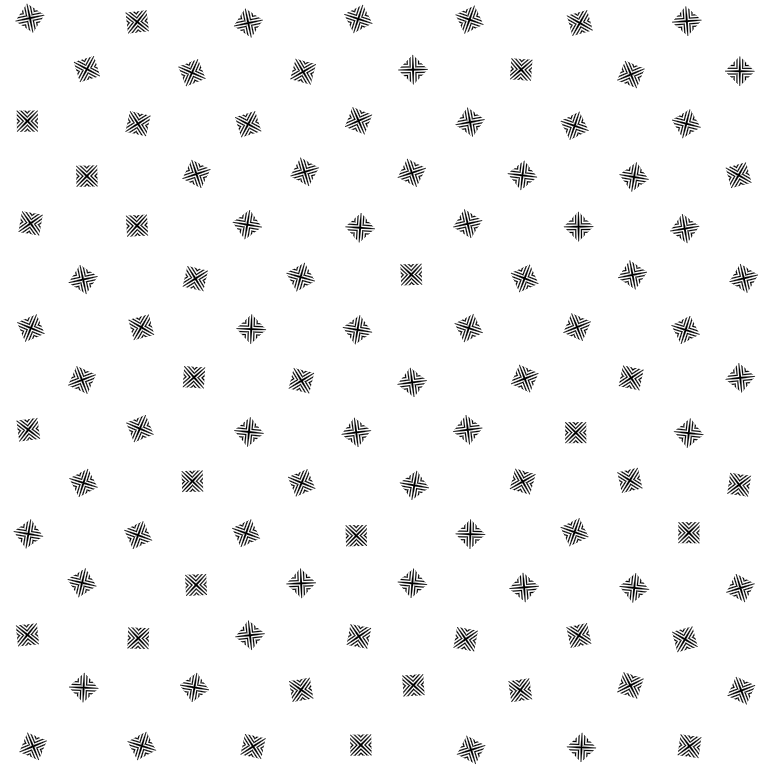
This pattern is drawn by a Shadertoy shader. Its source:

```glsl
// Staggered rows of small black four-fold stars on white.
// Each star is a tapered cross with nested chevrons cut to a diamond,
// turned by a random angle and nudged slightly off its lattice point.

const vec2  SPACING      = vec2(0.1426, 0.06686); // star pitch across, row pitch down
const vec2  FIRST_STAR   = vec2(0.0384, 0.0267);  // measured from the top left
const float LAST_ROW     = 14.0;
const vec2  LAST_SHIFT   = vec2(0.0046, 0.0104);  // extra offset of the bottom row
const float JITTER       = 0.0036;                // largest nudge along each axis
const float STAR_REACH   = 0.0192;                // centre to arm tip
const float LINE_PITCH   = 0.0037;                // gap between parallel strokes
const float CHEVRONS     = 2.0;                   // nested chevrons per quadrant
const float LINE_HALF    = 0.00078;               // chevron half width
const float ARM_HALF     = 0.0014;                // arm half width at the centre
const float TIP_HALF     = 0.0005;                // arm half width at the tip
const float EDGE_SOFT    = 1.15;                  // edge blend in pixels
const vec3  PAPER        = vec3(1.0);
const vec3  INK          = vec3(0.0);
const float QUARTER_TURN = 1.5707963;

vec3 hash3(vec2 cell) {
    vec3 q = fract(vec3(cell.xyx) * vec3(0.1031, 0.1030, 0.0973) + 0.137);
    q += dot(q, q.yxz + 33.33);
    return fract((q.xxy + q.yzz) * q.zyx);
}

vec2 rotate(vec2 p, float angle) {
    float c = cos(angle), s = sin(angle);
    return vec2(c * p.x - s * p.y, s * p.x + c * p.y);
}

// Signed distance to the strokes, folded into one eighth of the star
float starDistance(vec2 p) {
    p = abs(p);
    if (p.y > p.x) p = p.yx;
    float stroke = clamp(floor(p.y / LINE_PITCH + 0.5), 0.0, CHEVRONS);
    float armHalf = mix(ARM_HALF, TIP_HALF, clamp(p.x / STAR_REACH, 0.0, 1.0));
    float halfWidth = stroke < 0.5 ? armHalf : LINE_HALF;
    float line = abs(p.y - stroke * LINE_PITCH) - halfWidth;
    float diamond = (p.x + p.y - STAR_REACH) * 0.7071;
    return max(line, diamond);
}

void mainImage(out vec4 fragColor, in vec2 fragCoord) {
    float pixel = 1.0 / iResolution.y;
    vec2 p = fragCoord * pixel;
    p = vec2(p.x, 1.0 - p.y) - FIRST_STAR;

    // Nearest lattice point, every other row moved by half a pitch
    float row = clamp(floor(p.y / SPACING.y + 0.5), 0.0, LAST_ROW);
    if (row == LAST_ROW) p -= LAST_SHIFT;
    p.x -= 0.5 * SPACING.x * mod(row, 2.0);
    float column = floor(p.x / SPACING.x + 0.5);
    vec2 cell = vec2(column, row);
    vec3 random = hash3(cell + 7.0);

    // Place and turn the star
    vec2 local = p - cell * SPACING - JITTER * (2.0 * random.xy - 1.0);
    float d = starDistance(rotate(local, random.z * QUARTER_TURN));

    float coverage = clamp(0.5 - d / (EDGE_SOFT * pixel), 0.0, 1.0);
    fragColor = vec4(mix(PAPER, INK, coverage), 1.0);
}
```
